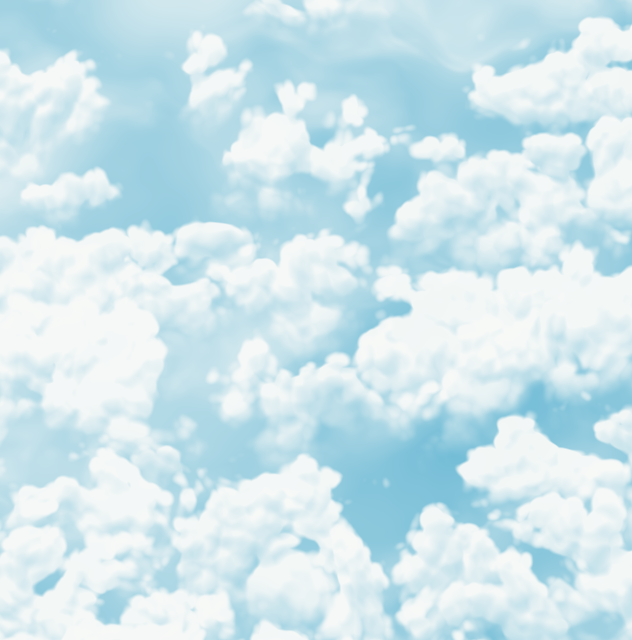
This texture is drawn by a Shadertoy shader. Its source:

```glsl
// Soft billowing cumulus banks drifting over a pale turquoise sky.
#define DEEP_BLUE vec3(0.44, 0.735, 0.838)
#define SUN_WHITE vec3(0.968, 0.975, 0.97)
#define ROWS 6
#define COLUMNS 4
#define PUFF_SCALE 12.0
#define PUFF_DEPTH 1.35
#define EDGE_SOFTNESS 0.22
#define SKY_TONE 0.38
#define CLOUD_TONE 0.82
#define LIGHT_STEP vec2(-0.006, 0.016)

vec2 hash2(vec2 p) {
    vec3 q = fract(p.xyx * vec3(0.1031, 0.1030, 0.0973));
    q += dot(q, q.yzx + 33.33);
    return fract((q.xx + q.yz) * q.zy);
}

float valueNoise(vec2 p) {
    vec2 cell = floor(p), f = fract(p);
    f = f * f * f * (f * (f * 6.0 - 15.0) + 10.0);
    float low = mix(hash2(cell).x, hash2(cell + vec2(1, 0)).x, f.x);
    float high = mix(hash2(cell + vec2(0, 1)).x, hash2(cell + vec2(1, 1)).x, f.x);
    return mix(low, high, f.y);
}

// Fractal noise, about 0 to 1
float fbm(vec2 p) {
    float sum = 0.0, weight = 0.533;
    for (int i = 0; i < 4; i++) {
        sum += weight * valueNoise(p);
        p = mat2(1.6, 1.2, -1.2, 1.6) * p + 17.3;
        weight *= 0.5;
    }
    return sum;
}

// Smooth squared distance to scattered points: one round puff per cell
float cellDistance(vec2 p) {
    vec2 cell = floor(p), f = fract(p);
    float sum = 0.0;
    for (int y = -1; y <= 1; y++)
    for (int x = -1; x <= 1; x++) {
        vec2 offset = vec2(x, y);
        vec2 d = offset + hash2(cell + offset) - f;
        sum += exp(-10.0 * dot(d, d));
    }
    return -log(sum + 1e-5) / 10.0;
}

// Cauliflower relief built from three sizes of puff, centred near zero
float puffs(vec2 p) {
    float sum = 0.0, weight = 1.0;
    for (int i = 0; i < 3; i++) {
        sum += weight * (0.14 - cellDistance(p));
        p = mat2(1.68, 1.26, -1.26, 1.68) * p + 9.7;
        weight *= 0.45;
    }
    return sum;
}

// Sky brightness: broad blue hollows under a thin veil
float skyTone(vec2 p) {
    float hollows = fbm(p * 2.6 + 4.1) - 0.5;
    float veil = smoothstep(0.45, 0.8, fbm(p * vec2(4.0, 6.0) + 2.0 * hollows + 31.0));
    return clamp(SKY_TONE + 1.05 * hollows + 0.32 * veil, 0.02, 0.8);
}

// Paints one bank over the tone: crisp lit crown, base melting into the sky
float paintBank(float tone, vec2 p, vec2 id) {
    vec2 jitter = hash2(id + 5.7), shape = hash2(id * 3.1 + 41.0);
    float depth = id.y / float(ROWS);
    vec2 center = vec2((id.x + jitter.x + 0.5 * mod(id.y, 2.0)) / float(COLUMNS),
                       1.06 - (id.y + 0.9 * jitter.y) / float(ROWS));
    float width = mix(0.08, 0.225, shape.x) * mix(0.85, 1.25, depth);
    vec2 q = (p - center) / (width * vec2(1.0, mix(0.55, 0.85, shape.y)));
    q.y *= q.y < 0.0 ? 0.75 : 1.0;
    float radius = length(q);
    if (radius > 1.75) return tone;

    vec2 seed = id * 7.31;
    float rough = fbm(p * 6.0 + seed) - 0.5;
    float relief = puffs(p * PUFF_SCALE + seed);
    float lit = relief - puffs((p + LIGHT_STEP) * PUFF_SCALE + seed);
    float density = 1.0 - radius + PUFF_DEPTH * relief + 0.9 * rough;

    float underside = smoothstep(0.2, -0.8, q.y);
    float cover = smoothstep(0.0, mix(EDGE_SOFTNESS, 1.0, underside), density);
    cover *= 0.96 * smoothstep(-1.15, 0.0, q.y + 0.7 * rough);

    float rim = exp(-3.0 * max(density, 0.0)) * smoothstep(-0.4, 0.5, q.y);
    float cloud = CLOUD_TONE + 0.2 * rim + 0.85 * lit + 0.13 * q.y + 0.5 * rough;
    return mix(tone, clamp(cloud, 0.4, 1.0), cover);
}

void mainImage(out vec4 fragColor, in vec2 fragCoord) {
    vec2 p = fragCoord / iResolution.y;
    float tone = skyTone(p);

    // Gentle curl so that the puffs smear into wisps
    vec2 warp = vec2(fbm(p * 8.0), fbm(p * 8.0 + 57.0)) - 0.5;
    vec2 drifted = p + 0.045 * warp;

    // Far banks at the top first, near banks at the bottom last
    int lastColumn = int(ceil(iResolution.x / iResolution.y * float(COLUMNS)));
    for (int row = 0; row <= ROWS + 1; row++)
    for (int column = -2; column <= lastColumn; column++)
        tone = paintBank(tone, drifted, vec2(column, row));

    fragColor = vec4(mix(DEEP_BLUE, SUN_WHITE, clamp(tone, 0.0, 1.0)), 1.0);
}
```
